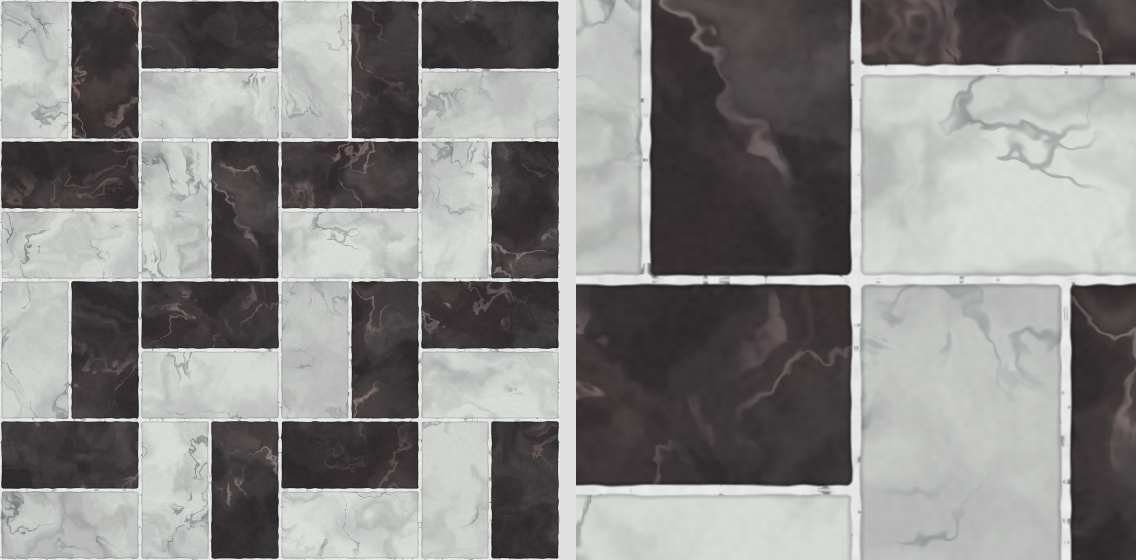
Left, the full canvas; right, a detail of the centre.
Write a three.js fragment shader that draws this pattern.

```glsl
varying vec2 vUv;

float hash(vec2 p) {
  vec3 a = fract(p.xyx * vec3(0.1031, 0.1030, 0.0973));
  a += dot(a, a.yzx + 33.33);
  return fract((a.x + a.y) * a.z);
}

// Value noise on a lattice that wraps after "period" cells
float noise(vec2 p, float period) {
  vec2 i = floor(p), f = fract(p);
  f = f * f * (3.0 - 2.0 * f);
  vec2 a = mod(i, period), b = mod(i + 1.0, period);
  return mix(mix(hash(a), hash(vec2(b.x, a.y)), f.x),
             mix(hash(vec2(a.x, b.y)), hash(b), f.x), f.y);
}

float fbm(vec2 p) {
  float sum = 0.0, amp = 0.5;
  for (int i = 0; i < 5; i++) {
    sum += amp * noise(p, 512.0);
    p = mat2(1.6, 1.2, -1.2, 1.6) * p + 7.3;
    amp *= 0.5;
  }
  return sum / 0.97;
}

// Thin crooked line along the middle level of the noise
float vein(vec2 p, float width) {
  return 1.0 - smoothstep(0.0, width, abs(fbm(p) - 0.5));
}

vec3 lightMarble(vec2 p, vec2 warped, float strength) {
  float cloud = smoothstep(0.28, 0.66, fbm(warped * 1.6 + 5.0));
  vec3 col = mix(vec3(0.735, 0.742, 0.738), vec3(0.835, 0.843, 0.825), cloud);
  float patches = smoothstep(0.42, 0.68, fbm(p * 2.6 + 31.0));
  col -= vec3(0.23, 0.22, 0.21) * vein(warped * 1.7, 0.03) * patches * strength;
  col -= 0.07 * vein(warped * 1.1 + 13.0, 0.08) * strength;
  return col;
}

vec3 darkMarble(vec2 p, vec2 warped, float strength) {
  float cloud = smoothstep(0.38, 0.75, fbm(warped * 1.8 + 5.0));
  vec3 col = mix(vec3(0.18, 0.168, 0.178), vec3(0.255, 0.243, 0.25), cloud);
  float patches = smoothstep(0.42, 0.7, fbm(p * 2.8 + 31.0));
  vec3 tint = mix(vec3(0.24, 0.18, 0.15), vec3(0.2, 0.2, 0.22), fbm(p * 2.0 + 57.0));
  col += tint * vein(warped * 1.8, 0.04) * patches * strength;
  col += 0.25 * tint * vein(warped * 1.2 + 13.0, 0.1) * strength;
  col += vec3(0.03, 0.015, 0.01) * patches;
  return col;
}

float roundedBox(vec2 p, vec2 halfSize, float radius) {
  vec2 d = abs(p) - halfSize + radius;
  return length(max(d, 0.0)) + min(max(d.x, d.y), 0.0) - radius;
}

void main() {
  // Four by four blocks of paired tiles, turned in a checkerboard
  vec2 block = vUv * 4.0;
  vec2 cell = mod(floor(block), 4.0);
  vec2 q = fract(block);
  bool lying = mod(cell.x + cell.y, 2.0) < 0.5;
  vec2 s = lying ? q.yx : q;
  float dark = step(0.5, s.x);
  vec2 local = vec2(s.x - 0.25 - 0.5 * dark, s.y - 0.5);

  // Each tile is cut from its own part of the stone
  vec2 id = cell + vec2(5.0, 9.0) * dark + 1.0;
  vec2 p = q + 60.0 * vec2(hash(id), hash(id + 23.0));
  vec2 warped = p * 1.6 + 0.9 * vec2(fbm(p * 3.0), fbm(p * 3.0 + 19.0));
  float strength = mix(0.55, 1.15, hash(id + 41.0));
  vec3 stone = dark > 0.5 ? darkMarble(p, warped, strength)
                          : lightMarble(p, warped, strength);
  stone *= 0.975 + 0.05 * hash(id + 67.0);
  stone += 0.02 * (noise(vUv * 256.0, 256.0) - 0.5);

  // Slightly uneven edges with a thin worn rim
  float edge = roundedBox(local, vec2(0.239, 0.489), 0.014);
  edge += 0.006 * (noise(vUv * 96.0, 96.0) - 0.5);
  float rim = smoothstep(-0.014, 0.0, edge);
  stone *= 1.0 - rim * mix(0.16, 0.25, dark);

  // Pale grout with scattered pits
  float grain = noise(vUv * 192.0, 192.0);
  vec3 grout = vec3(0.925, 0.93, 0.93) - 0.05 * grain;
  grout -= 0.4 * smoothstep(0.76, 0.95, noise(vUv * 224.0, 224.0))
               * smoothstep(-0.004, 0.006, 0.008 - edge);

  gl_FragColor = vec4(mix(stone, grout, smoothstep(-0.004, 0.004, edge)), 1.0);
}
```
